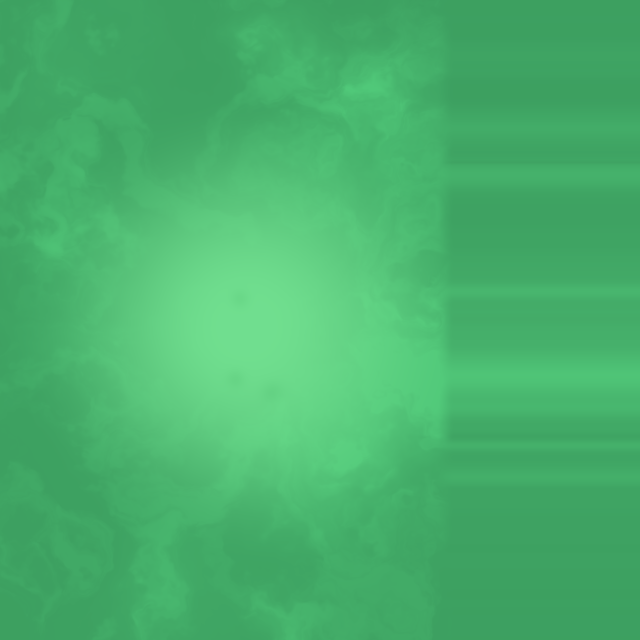
Reproduce this background procedurally as a WebGL 2 fragment shader.

```glsl
#version 300 es
precision highp float;
// Soft green glow in drifting mist, with the mist drawn out into flat streaks on the right.
uniform vec2 u_resolution;
out vec4 fragColor;

#define DEEP_GREEN vec3(0.238, 0.626, 0.378)
#define MIST_GREEN vec3(0.314, 0.785, 0.474)
#define GLOW_GREEN vec3(0.440, 0.872, 0.560)
#define GLOW_CENTER vec2(0.385, 0.490)
#define GLOW_RADIUS 0.37
#define STREAK_START 0.705
#define MIST_SCALE 8.0
#define MIST_WARP 0.09

float hash(vec2 cell) {
  vec3 h = fract(vec3(cell.xyx) * 0.1031);
  h += dot(h, h.yzx + 33.33);
  return fract((h.x + h.y) * h.z);
}

float noise(vec2 p) {
  vec2 cell = floor(p), f = fract(p);
  f = f * f * f * (f * (f * 6.0 - 15.0) + 10.0);
  return mix(mix(hash(cell), hash(cell + vec2(1, 0)), f.x),
             mix(hash(cell + vec2(0, 1)), hash(cell + vec2(1, 1)), f.x), f.y);
}

float fbm(vec2 p) {
  float sum = 0.0, gain = 0.5;
  for (int i = 0; i < 5; i++) {
    sum += gain * noise(p);
    p = mat2(1.6, 1.2, -1.2, 1.6) * p + 7.3;
    gain *= 0.5;
  }
  return sum;
}

float puff(vec2 p, vec2 center, float radius) {
  vec2 d = (p - center) / radius;
  return exp(-dot(d, d));
}

float band(float y, float center, float width) {
  float d = (y - center) / width;
  return exp(-d * d);
}

// Broad puffs, bent and broken up by noise
float mist(vec2 p) {
  vec2 bend = vec2(fbm(p * MIST_SCALE), fbm(p * MIST_SCALE + 31.7)) - 0.48;
  vec2 w = p + 2.0 * MIST_WARP * bend;
  float top = 0.45 * puff(w, vec2(0.455, 0.93), 0.07)
            + 0.55 * puff(w, vec2(0.59, 0.85), 0.09)
            + 0.40 * puff(w, vec2(0.66, 0.75), 0.09)
            + 0.35 * puff(w, vec2(0.51, 0.68), 0.12);
  float left = 0.40 * puff(w, vec2(0.09, 0.67), 0.08)
             + 0.22 * puff(w, vec2(0.14, 0.90), 0.11)
             + 0.30 * puff(w, vec2(0.13, 0.47), 0.10);
  float right = 0.70 * puff(w, vec2(0.66, 0.44), 0.13)
              + 0.65 * puff(w, vec2(0.51, 0.31), 0.12);
  float low = 0.28 * puff(w, vec2(0.28, 0.08), 0.10)
            + 0.35 * puff(w, vec2(0.46, 0.02), 0.06);
  float wisps = fbm(p * MIST_SCALE * 1.4 + 4.0 * bend + 13.0);
  float haze = 0.22 * puff(p, vec2(0.50, 0.45), 0.30);
  return (top + left + right + low) * (0.45 + 1.1 * wisps)
       + haze + 0.22 * smoothstep(0.42, 0.75, wisps);
}

// Horizontal bands of stretched mist
float streaks(float y) {
  float s = 0.27 * band(y, 0.43, 0.20) + 0.10 * band(y, 0.91, 0.03);
  s += 0.28 * band(y, 0.80, 0.030) + 0.38 * band(y, 0.727, 0.024);
  s += 0.30 * band(y, 0.545, 0.012) + 0.58 * band(y, 0.413, 0.036);
  s += 0.25 * band(y, 0.362, 0.015) + 0.25 * band(y, 0.304, 0.008);
  s += 0.24 * band(y, 0.254, 0.014) * smoothstep(0.234, 0.243, y);
  s -= 0.14 * band(y, 0.746, 0.003) + 0.08 * band(y, 0.318, 0.008);
  return s + 0.06 * (noise(vec2(3.0, y * 70.0)) - 0.5);
}

void main() {
  vec2 uv = gl_FragCoord.xy / u_resolution;
  vec2 p = vec2(min(uv.x, STREAK_START), uv.y);

  // Mist turns into streaks past the seam
  float seam = smoothstep(STREAK_START - 0.025, STREAK_START + 0.005, uv.x);
  float amount = clamp(mix(mist(p), streaks(p.y), seam), 0.0, 1.0);
  vec3 color = mix(DEEP_GREEN, MIST_GREEN, amount);

  // Round glow over the mist
  float glow = 1.0 - smoothstep(0.03, GLOW_RADIUS, length(p - GLOW_CENTER));
  color = mix(color, GLOW_GREEN, glow);

  // Faint smudges inside the glow
  float smudge = puff(p, vec2(0.375, 0.533), 0.014)
               + puff(p, vec2(0.368, 0.408), 0.014)
               + puff(p, vec2(0.425, 0.387), 0.016);
  color -= 0.025 * smudge;

  fragColor = vec4(color, 1.0);
}
```
